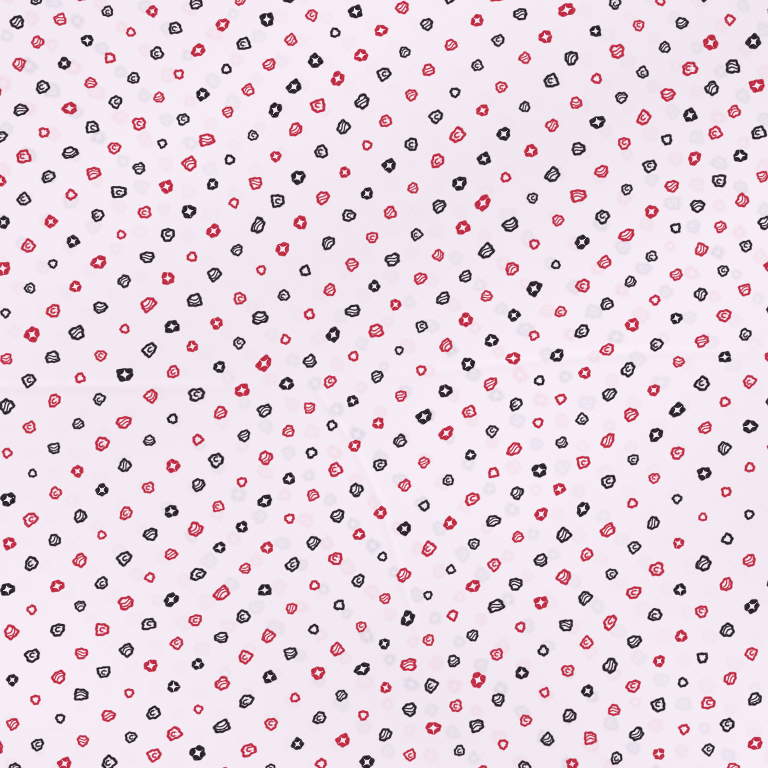
Give the GLSL for this pattern, as a three.js fragment shader.

```glsl
// Pale cotton printed with small scribbled rings in black and red.
// A slanted lattice sets one hand-drawn mark per cell, with colours in alternating
// columns; blurred show-through marks, soft creases and a faint weave lie beneath.
varying vec2 vUv;

const vec3 CLOTH = vec3(0.957, 0.920, 0.957);
const vec3 BLACK_INK = vec3(0.13, 0.10, 0.13);
const vec3 RED_INK = vec3(0.74, 0.13, 0.22);
const vec3 GREY_GHOST = vec3(0.70, 0.70, 0.77);
const vec3 PINK_GHOST = vec3(0.93, 0.73, 0.78);

const vec2 STEP_A = vec2(0.0312, -0.0269);  // lattice steps; colour alternates along A
const vec2 STEP_B = vec2(0.0286, 0.0321);
const float JITTER = 0.14;                  // in lattice cells
const float MARK_SIZE = 0.0079;             // typical mark radius
const float LINE_WIDTH = 0.19;              // half pen width, relative to the radius
const float TILT = 0.55;
const float EDGE = 0.0011;
const float GHOST_EDGE = 0.0042;
const float GHOST_STRENGTH = 0.30;
const float CREASE_STRENGTH = 0.030;

vec4 hash4(vec2 p) {
  vec4 s = vec4(dot(p, vec2(127.1, 311.7)), dot(p, vec2(269.5, 183.3)),
                dot(p, vec2(419.2, 371.9)), dot(p, vec2(91.7, 237.4)));
  return fract(sin(s) * 43758.547);
}

mat2 rotation(float a) {
  return mat2(cos(a), sin(a), -sin(a), cos(a));
}

// Canvas position to lattice coordinates
vec2 toLattice(vec2 p) {
  float area = STEP_A.x * STEP_B.y - STEP_A.y * STEP_B.x;
  return vec2(p.x * STEP_B.y - p.y * STEP_B.x, STEP_A.x * p.y - STEP_A.y * p.x) / area;
}

// Ink coverage of one wobbly ring with a scribble inside
float scribble(vec2 p, vec2 cell, float edge) {
  vec4 h = hash4(cell + 3.7);
  vec4 k = hash4(cell + 41.3);
  float size = MARK_SIZE * mix(0.70, 1.14, sqrt(h.y));
  float stretch = sqrt(mix(1.0, 1.45, h.z * h.y));
  vec2 q = rotation(-TILT - (h.x - 0.5) * 1.1) * p / size * vec2(1.0 / stretch, stretch);

  // Outline between round and square, bent by a few sines
  float angle = atan(q.y, q.x + 0.00001);
  float wobble = 0.07 * sin(3.0 * angle + 6.28 * k.x) + 0.05 * sin(7.0 * angle + 6.28 * k.y);
  vec2 q4 = q * q * q * q;
  float radius = mix(length(q), pow(q4.x + q4.y, 0.25), 0.8 * step(0.55, h.w)) + wobble;
  float ink = abs(radius - 0.83) - LINE_WIDTH;

  if (h.y < 0.14) {
    ink = abs(radius - 0.78) - LINE_WIDTH * 1.3;               // small plain ring
  } else if (k.z < 0.30) {
    vec2 r = sqrt(abs(q));
    float star = (r.x + r.y) * (r.x + r.y);
    ink = max(radius - 1.02, (0.95 - star) * 0.4);             // star-shaped gap
  } else if (k.z < 0.65) {
    vec2 c = q - 0.3 * (k.xy - 0.5);
    float curl = abs(length(c) - 0.32) - 0.13;
    ink = min(ink, max(curl, 0.25 - length(c - vec2(0.3, -0.15))));
  } else {
    float bars = abs(abs(q.y + 0.22 * sin(3.0 * q.x + 6.28 * k.w)) - 0.25) - 0.11;
    ink = min(ink, max(bars, radius - 0.8));                   // hatching
  }
  return 1.0 - smoothstep(-edge, edge, ink * size);
}

// x: black coverage, y: red coverage
vec2 marks(vec2 p, float edge) {
  vec2 g = toLattice(p);
  vec2 cell = floor(g);
  vec2 local = g - cell - 0.5 - JITTER * (hash4(cell).xy - 0.5);
  float ink = scribble(STEP_A * local.x + STEP_B * local.y, cell, edge);
  return mod(cell.x, 2.0) < 0.5 ? vec2(ink, 0.0) : vec2(0.0, ink);
}

// A fold: light on one side, shade on the other
float fold(float d, float width) {
  float t = d / width;
  return t * exp(-t * t);
}

void main() {
  vec2 uv = vUv;

  // Slight pull of the cloth
  vec2 p = uv + 0.006 * vec2(sin(5.0 * uv.y + 1.3) + 0.5 * sin(9.0 * uv.x + 4.0 * uv.y),
                             sin(4.0 * uv.x + 0.6) + 0.4 * sin(8.0 * uv.y - 5.0 * uv.x));

  // Ground: broad shading, weave and creases
  float shade = 0.006 * sin(7.0 * uv.x + 3.0 * sin(4.0 * uv.y)) + 0.005 * sin(9.0 * uv.y - 4.0 * uv.x);
  shade += 0.003 * sin(610.0 * uv.x + 3.0 * sin(23.0 * uv.y)) * sin(540.0 * uv.y + 2.0 * sin(31.0 * uv.x));
  float across = uv.y - 0.497 - 0.045 * smoothstep(0.3, 0.9, uv.x);
  shade += CREASE_STRENGTH * fold(across, 0.007) * (0.6 + 0.4 * sin(9.0 * uv.x + 1.0));
  float slant = uv.x - 0.40 - 0.50 * (0.5 - uv.y) + 0.02 * sin(12.0 * uv.y);
  float reach = smoothstep(0.12, 0.25, uv.y) * (1.0 - smoothstep(0.46, 0.52, uv.y));
  shade += CREASE_STRENGTH * fold(slant, 0.006) * reach;
  vec3 color = CLOTH + shade;

  // Marks showing through from the layer below
  vec2 ghost = marks(vec2(1.013 - p.x, p.y + 0.021), GHOST_EDGE);
  float patches = 0.55 + 0.45 * sin(6.0 * uv.x + 2.0 * sin(5.0 * uv.y) + 3.0);
  color = mix(color, GREY_GHOST, ghost.x * GHOST_STRENGTH * patches);
  color = mix(color, PINK_GHOST, ghost.y * GHOST_STRENGTH * patches);

  // Printed marks with slightly uneven ink
  vec2 ink = marks(p, EDGE);
  float dry = 0.94 + 0.06 * sin(790.0 * uv.x + 2.0 * sin(370.0 * uv.y)) * sin(710.0 * uv.y);
  color = mix(color, BLACK_INK, ink.x * dry);
  color = mix(color, RED_INK, ink.y * dry);
  gl_FragColor = vec4(color, 1.0);
}
```
